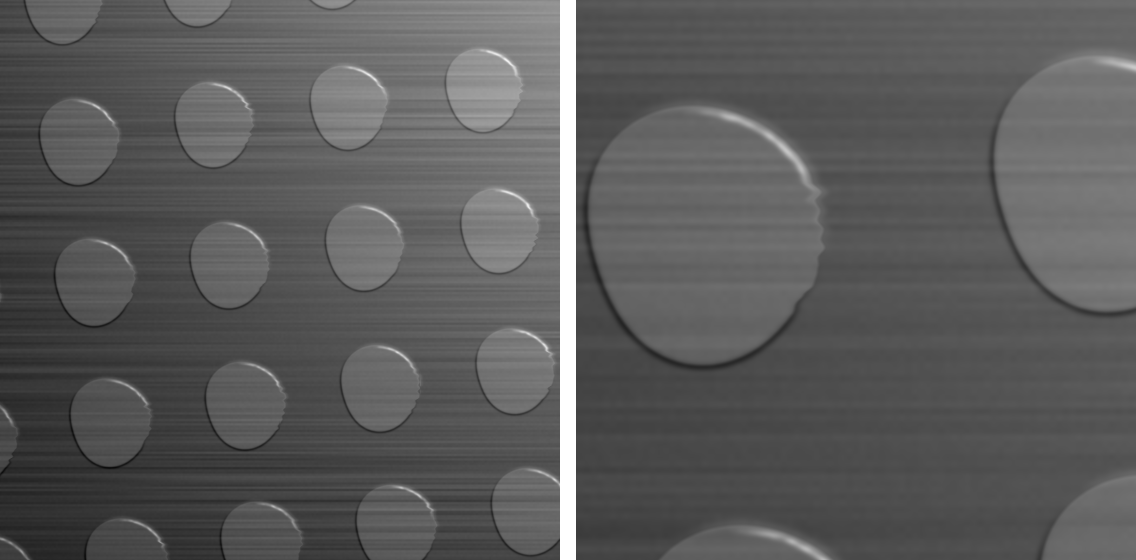
Left: the whole. Right: its middle third, enlarged.
Write a WebGL 1 fragment shader that draws this pattern.

```glsl
precision highp float;
// Grey scanned surface with a tilted lattice of raised, egg-shaped pads.
// Each pad is a polar outline of a few harmonics, lit from the upper right;
// stretched value noise adds scan-line streaks and a ragged right edge.

uniform vec2 u_resolution;

#define STEP_RIGHT vec2(0.2409, 0.0307)   // lattice vector along a row
#define STEP_DOWN vec2(0.0283, -0.2507)   // lattice vector to the next row
#define ORIGIN vec2(0.4102, 0.5273)       // centre of one pad
#define RADIUS 0.0733
#define PAD_LIFT 0.095                    // brightness gain on a pad
#define SCAN_ROWS 256.0
#define STREAK 0.085
#define RAGGED 0.006
#define RIM_WIDTH 0.0024
#define RIM_LIGHT 0.34
#define RIM_DARK 0.13
#define LIGHT_DIR vec2(0.53, 0.85)

float hash(vec2 p) {
  return fract(sin(dot(p, vec2(127.1, 311.7))) * 43758.5453);
}

float noise(vec2 p) {
  vec2 i = floor(p);
  vec2 f = fract(p);
  f = f * f * (3.0 - 2.0 * f);
  return mix(mix(hash(i), hash(i + vec2(1.0, 0.0)), f.x),
             mix(hash(i + vec2(0.0, 1.0)), hash(i + vec2(1.0, 1.0)), f.x), f.y);
}

// Offset from the nearest lattice point
vec2 latticeOffset(vec2 p) {
  vec2 q = p - ORIGIN;
  float det = STEP_RIGHT.x * STEP_DOWN.y - STEP_RIGHT.y * STEP_DOWN.x;
  vec2 cell = vec2(q.x * STEP_DOWN.y - q.y * STEP_DOWN.x,
                   q.y * STEP_RIGHT.x - q.x * STEP_RIGHT.y) / det;
  cell = floor(cell + 0.5);
  return q - cell.x * STEP_RIGHT - cell.y * STEP_DOWN;
}

// Pad outline: round top, sloped upper right, narrower base
float padRadius(float a) {
  float wobble = 0.020 * sin(a) - 0.008 * cos(a)
               - 0.053 * cos(2.0 * a) - 0.018 * sin(2.0 * a)
               + 0.017 * cos(3.0 * a) + 0.030 * sin(3.0 * a);
  return RADIUS * (1.0 + wobble);
}

// Horizontal streaks: fine scan lines, broader bands, uneven strength
float streaks(vec2 p) {
  float fine = noise(vec2(p.x * 2.5, p.y * SCAN_ROWS)) - 0.5;
  float band = noise(vec2(p.x * 1.5 + 7.0, p.y * SCAN_ROWS * 0.3)) - 0.5;
  float strength = 0.35 + 0.9 * noise(vec2(p.x * 2.0 + 3.0, p.y * 13.0));
  return STREAK * strength * (fine + 0.6 * band);
}

float ring(float d, float centre, float width) {
  float t = (d - centre) / width;
  return exp(-t * t);
}

void main() {
  vec2 p = gl_FragCoord.xy / u_resolution;
  float px = 1.0 / min(u_resolution.x, u_resolution.y);

  // Uneven illumination, brightest at the upper right
  float shade = 0.16 + 0.12 * p.x + 0.12 * p.y + 0.17 * p.x * p.y;

  // Distance to the pad edge, jittered per scan line on the right side
  vec2 v = latticeOffset(p);
  vec2 dir = v / max(length(v), 0.0001);
  float rowJitter = noise(vec2(floor(p.x * 4.0), p.y * SCAN_ROWS * 0.7)) - 0.5;
  v.x += RAGGED * rowJitter * smoothstep(0.6, 0.95, dir.x);
  float size = 1.0 - 0.04 * (p.x - 0.4) - 0.06 * (p.y - 0.5);
  float d = length(v) - size * padRadius(atan(v.y, v.x + 0.00001));

  // Raised face
  float edge = max(px, 0.0013);
  shade += PAD_LIFT * (1.0 - smoothstep(-edge, edge, d));
  shade += streaks(p);

  // Rim: broken highlight towards the light, dark line away from it
  float lit = dot(dir, LIGHT_DIR);
  float glint = smoothstep(0.72, 0.98, lit)
              * (0.45 + 0.75 * noise(p * SCAN_ROWS * 0.6));
  float shadow = 1.0 - smoothstep(-0.5, 0.35, lit);
  shade += RIM_LIGHT * glint * ring(d, -0.0035, RIM_WIDTH);
  shade += 0.07 * smoothstep(0.3, 0.8, lit) * ring(d, 0.001, RIM_WIDTH * 1.4);
  shade -= RIM_DARK * shadow * ring(d, 0.001, RIM_WIDTH);

  // Fine grain
  shade += 0.012 * (noise(p * SCAN_ROWS) - 0.5);
  gl_FragColor = vec4(vec3(clamp(shade, 0.0, 1.0)), 1.0);
}
```
